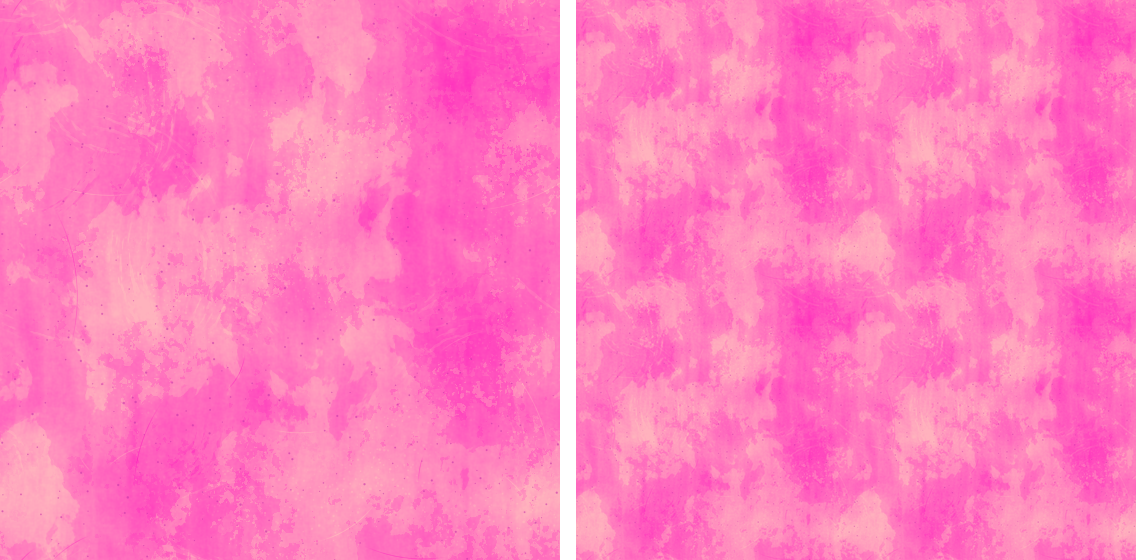
Left, the tile; right, the same tile 2 across and 2 down.
Give the GLSL for this texture, as a Shadertoy shader.

```glsl
// Weathered pink plaster: soft magenta clouds under ragged peach patches,
// with vertical smears, curved brush strokes, hairline scratches and specks.
// Every layer wraps on the unit square, so the canvas tiles without a seam.

const float TAU = 6.2831853;
const float BLUE = 0.74;
const vec3 SPECK_COLOR = vec3(0.78, 0.20, 0.66);

vec2 hash2(vec2 p) {
    vec3 q = fract(p.xyx * vec3(0.1031, 0.1030, 0.0973));
    q += dot(q, q.yzx + 33.33);
    return fract((q.xx + q.yz) * q.zy);
}

float cornerSlope(vec2 cell, vec2 offset, vec2 period, float seed) {
    return dot(hash2(mod(cell, period) + seed * 17.0) * 2.0 - 1.0, offset);
}

// Gradient noise around zero, repeating after a whole number of cells
float noise(vec2 p, vec2 period, float seed) {
    vec2 i = floor(p), f = fract(p), e = vec2(1, 0);
    vec2 w = f * f * f * (f * (f * 6.0 - 15.0) + 10.0);
    float low = mix(cornerSlope(i, f, period, seed),
                    cornerSlope(i + e, f - e, period, seed), w.x);
    float high = mix(cornerSlope(i + e.yx, f - e.yx, period, seed),
                     cornerSlope(i + 1.0, f - 1.0, period, seed), w.x);
    return mix(low, high, w.y);
}

float fbm(vec2 uv, vec2 cells, int octaves, float gain, float seed) {
    float sum = 0.0, amplitude = 1.0;
    for (int k = 0; k < octaves; k++) {
        sum += amplitude * noise(uv * cells, cells, seed + float(k));
        cells *= 2.0;
        amplitude *= gain;
    }
    return sum;
}

// Cellular dots: a share of the cells holds one round speck of random size
float specks(vec2 uv, float cells, float share, float radius, float pixel, float seed) {
    vec2 p = uv * cells, i = floor(p);
    float cover = 0.0;
    for (int y = -1; y <= 1; y++)
    for (int x = -1; x <= 1; x++) {
        vec2 cell = i + vec2(x, y);
        vec2 id = mod(cell, cells) + seed * 17.0;
        vec2 kind = hash2(id + 301.0);
        float size = radius * mix(0.4, 1.0, kind.y * kind.y);
        float d = length(p - cell - hash2(id)) / cells - size;
        cover = max(cover, step(kind.x, share) * smoothstep(pixel, -pixel, d));
    }
    return cover;
}

// Polar position about a wrapped centre: radius, and angle from a heading
vec2 arcSpace(vec2 uv, vec2 centre, float heading) {
    vec2 q = fract(uv - centre + 0.5) - 0.5;
    vec2 dir = vec2(cos(heading), sin(heading));
    return vec2(length(q), atan(dir.x * q.y - dir.y * q.x, dot(dir, q) + 1e-5));
}

// Bundle of broken bristle marks along an arc
float brushArc(vec2 arc, float radius, float halfWidth, float spread, float seed) {
    float bristles = noise(arc * vec2(110.0, 3.0), vec2(256), seed)
                   + 0.5 * noise(arc * vec2(230.0, 14.0), vec2(256), seed + 1.0);
    float band = smoothstep(halfWidth, halfWidth * 0.4, abs(arc.x - radius));
    float ends = smoothstep(spread, spread * 0.4, abs(arc.y));
    return smoothstep(0.08, 0.32, bristles) * band * ends;
}

float hairline(vec2 arc, float radius, float spread, float pixel) {
    float line = smoothstep(pixel, 0.0, abs(arc.x - radius));
    return line * smoothstep(spread, spread * 0.3, abs(arc.y));
}

// Flaked coat: clean borders in places, crumbling ones elsewhere
float flakes(float height, float crumb, float roughness, float level) {
    return smoothstep(-0.025, 0.025, height + crumb * roughness - level);
}

void mainImage(out vec4 fragColor, in vec2 fragCoord) {
    vec2 uv = fragCoord / iResolution.xy;
    float pixel = 0.75 / iResolution.y;
    vec2 warp = 0.018 * sin(TAU * (uv.yx * vec2(2, 3) + vec2(0.1, 0.6)))
              + 0.008 * sin(TAU * (uv.yx * vec2(5, 4) + uv * 3.0));

    // Broad clouds, smears and grain
    float cloud = fbm(uv + warp, vec2(3), 6, 0.55, 1.0);
    float smear = fbm(uv + warp * 0.3, vec2(28, 3), 4, 0.6, 11.0);
    float grain = fbm(uv, vec2(110), 2, 0.7, 21.0);

    // Peach patches and magenta stains
    float coat = fbm(uv + warp, vec2(4, 3), 7, 0.58, 31.0) + 0.35 * cloud;
    float stain = fbm(uv - warp, vec2(5, 4), 6, 0.6, 41.0) - 0.3 * cloud;
    float crumb = fbm(uv, vec2(36, 32), 4, 0.7, 51.0);
    float roughness = 0.65 * smoothstep(-0.12, 0.25, noise(uv * 5.0, vec2(5), 61.0));
    float patchMask = flakes(coat, crumb, roughness, 0.05);
    float stainMask = flakes(stain, crumb, 0.45, 0.24);
    float green = 0.455 + 0.21 * cloud + 0.08 * coat + 0.07 * smear + 0.04 * grain;
    green += 0.095 * patchMask - 0.055 * stainMask * (1.0 - 0.5 * patchMask);

    // Brush strokes and scratches, mostly pale, some dark
    for (int k = 0; k < 18; k++) {
        float id = float(k);
        vec2 place = hash2(vec2(id, 71)), shape = hash2(vec2(id, 83)), turn = hash2(vec2(id, 97));
        vec2 arc = arcSpace(uv, place, TAU * turn.x);
        float radius = mix(0.10, 0.36, shape.x);
        float tint = turn.y < 0.25 ? -0.08 : 0.065;
        green += tint * brushArc(arc, radius, mix(0.015, 0.06, shape.y), 0.65, 101.0 + id);
        arc = arcSpace(uv, place.yx, TAU * shape.y);
        tint = turn.x < 0.45 ? -0.13 : 0.09;
        green += tint * hairline(arc, radius, mix(0.12, 0.5, turn.y), pixel * 1.4);
    }

    // Pale chips gather in rough places; dark specks scatter everywhere
    green += 0.10 * specks(uv, 120.0, 0.3, 0.0024, pixel, 131.0) * roughness;
    vec3 color = vec3(1.0, clamp(green, 0.18, 0.70), BLUE);
    float dots = specks(uv, 42.0, 0.28, 0.0021, pixel, 141.0);
    fragColor = vec4(mix(color, SPECK_COLOR, 0.6 * dots), 1.0);
}
```
